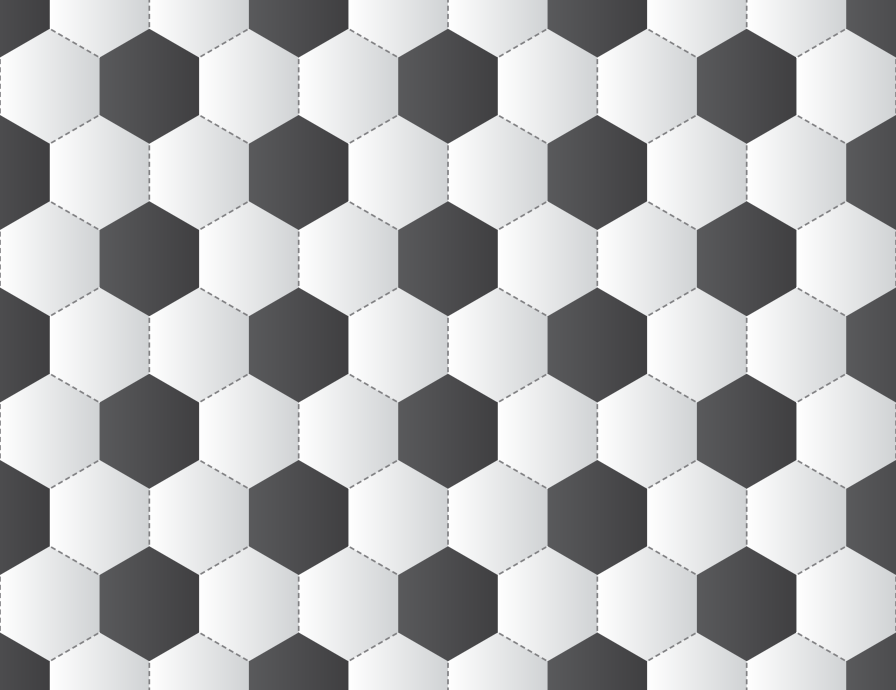
Write a WebGL 2 fragment shader that draws this pattern.

```glsl
#version 300 es
precision highp float;
// Ball-panel hexagons: shaded white cells, every third one dark, dashed stitches between whites.

#define COLUMNS 9.0        // hexagons across, a multiple of 3
#define ROWS 8.0           // hexagon rows down, an even number
#define STITCHES 7.0       // dashes along one hexagon side
#define STITCH_FILL 0.62   // dash share of each stitch
#define STITCH_WIDTH 0.017 // in hexagon widths
#define STITCH_COLOR vec3(0.50, 0.50, 0.51)
#define WHITE_LEFT vec3(1.0, 1.0, 1.0)
#define WHITE_RIGHT vec3(0.815, 0.825, 0.832)
#define DARK_LEFT vec3(0.350, 0.352, 0.360)
#define DARK_RIGHT vec3(0.248, 0.246, 0.254)

uniform vec2 u_resolution;
out vec4 fragColor;

const float PI = 3.14159265;
const float ROW_STEP = 0.8660254; // row spacing for hexagons of width 1
const float SIDE = 0.5773503;     // side length of such a hexagon

// Centre of the hexagon that contains p
vec2 hexCenter(vec2 p) {
  vec2 lattice = vec2(1.0, 2.0 * ROW_STEP);
  vec2 evenRow = floor(p / lattice + 0.5) * lattice;
  vec2 oddRow = (floor(p / lattice) + 0.5) * lattice;
  return distance(p, evenRow) < distance(p, oddRow) ? evenRow : oddRow;
}

// Every third cell is dark; odd rows are shifted by one and a half cells
bool isDark(vec2 center) {
  float row = floor(center.y / ROW_STEP + 0.5);
  return mod(center.x + 1.5 * row + 0.5, 3.0) < 1.0;
}

// Left-to-right gradient of one cell
vec3 cellColor(vec2 p, vec2 center) {
  float t = clamp(p.x - center.x + 0.5, 0.0, 1.0);
  return isDark(center) ? mix(DARK_LEFT, DARK_RIGHT, t)
                        : mix(WHITE_LEFT, WHITE_RIGHT, t);
}

// Smooth coverage of a band around zero
float band(float dist, float halfWidth, float blur) {
  return 1.0 - smoothstep(halfWidth - blur, halfWidth + blur, abs(dist));
}

void main() {
  vec2 p = gl_FragCoord.xy / u_resolution * vec2(COLUMNS, ROWS * ROW_STEP);
  float blur = 0.7 * max(COLUMNS / u_resolution.x, ROWS * ROW_STEP / u_resolution.y);

  // Own cell and the direction of its closest neighbour
  vec2 center = hexCenter(p);
  vec2 local = p - center;
  vec2 normal = vec2(1.0, 0.0);
  float reach = -1.0;
  for (int i = 0; i < 6; i++) {
    float angle = float(i) * PI / 3.0;
    vec2 axis = vec2(cos(angle), sin(angle));
    float along = dot(local, axis);
    if (along > reach) {
      reach = along;
      normal = axis;
    }
  }
  vec2 neighbor = center + normal;
  float edge = 0.5 - reach;

  // Panels, blended across their shared side
  vec3 color = mix(cellColor(p, neighbor), cellColor(p, center),
                   smoothstep(-blur, blur, edge));

  // Dashed seam between two white panels
  if (!isDark(center) && !isDark(neighbor)) {
    float along = dot(local, vec2(-normal.y, normal.x));
    float pitch = SIDE / STITCHES;
    float dash = (fract(along / pitch + 0.5) - 0.5) * pitch;
    float stitch = band(edge, 0.5 * STITCH_WIDTH, blur)
                 * band(dash, 0.5 * STITCH_FILL * pitch, blur);
    color = mix(color, STITCH_COLOR, stitch);
  }

  fragColor = vec4(color, 1.0);
}
```
